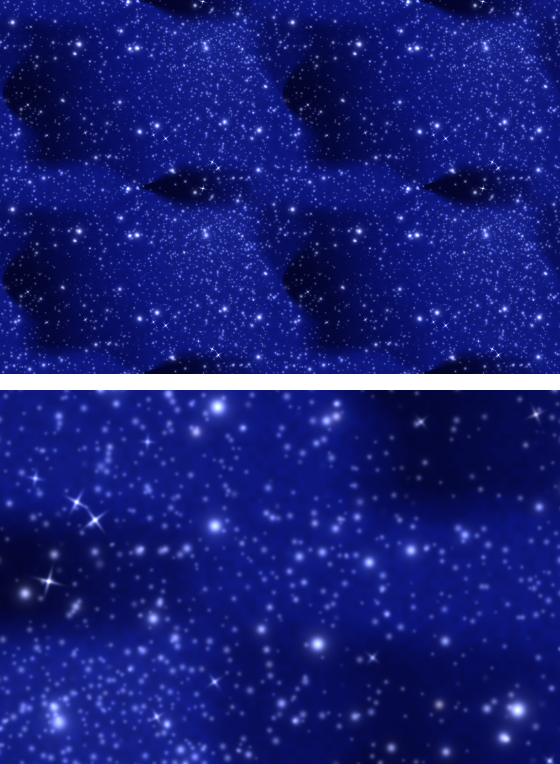
Top: the whole. Bottom: its middle third, enlarged.
Give the GLSL for this texture, as a Shadertoy shader.

```glsl
// Tiled night sky: a soft blue nebula with overlapping dark and light lobes,
// covered with wrapped cell layers of star dust, glowing stars and sparkles.
// One tile spans TILE units; all noise and star cells wrap on it.

#define REPEATS 2.0
#define TILE vec2(1.5, 1.0)
#define VOID_COLOR vec3(0.01, 0.015, 0.17)
#define DEEP_COLOR vec3(0.025, 0.045, 0.34)
#define BLUE_COLOR vec3(0.042, 0.078, 0.47)
#define HAZE_COLOR vec3(0.06, 0.07, 0.1)
#define STAR_COLOR vec3(0.76, 0.8, 0.9)
#define WARM_COLOR vec3(0.8, 0.76, 0.68)
#define LOBE_X 0.16
#define LOBE_Y 0.12
#define CLUSTER vec2(1.2, 0.82)

float hash(vec2 p) {
    return fract(sin(dot(p, vec2(127.1, 311.7))) * 43758.5);
}

// Value noise with cellsHigh cells per tile height, wrapping on the tile.
float wrappedNoise(vec2 q, float cellsHigh) {
    vec2 period = TILE * cellsHigh;
    vec2 g = q * cellsHigh, i = floor(g), f = fract(g);
    f = f * f * (3.0 - 2.0 * f);
    vec2 a = mod(i, period), b = mod(i + 1.0, period);
    return mix(mix(hash(a), hash(vec2(b.x, a.y)), f.x),
               mix(hash(vec2(a.x, b.y)), hash(b), f.x), f.y);
}

// Soft band around zero; it is fully opaque at its axis.
float band(float dist, float halfWidth) {
    return 1.0 - smoothstep(0.4 * halfWidth, 1.45 * halfWidth, abs(dist));
}

// Lobes narrow to a point where offset is zero.
float pinch(float offset) {
    return mix(0.1, 1.0, smoothstep(0.0, 0.24, abs(offset)));
}

// Nebula brightness, from 0 in the dark lobes to about 1 in the light ones.
float nebulaTone(vec2 q) {
    vec2 s = q - TILE * step(0.5 * TILE, q);
    float clouds = mix(wrappedNoise(q, 4.0), wrappedNoise(q, 10.0), 0.35);
    float wobble = 0.85 + 0.3 * clouds;

    float tone = mix(0.1, 0.9, smoothstep(0.05, 1.1, q.x + 0.25 * (q.y - 0.5)));

    // Horizontal lobes: light on the left half, dark on the right half.
    float darkTone = mix(0.08, 0.5, smoothstep(0.95, 1.4, q.x));
    float lobeTone = mix(0.85, darkTone, smoothstep(0.73, 0.77, q.x));
    tone = mix(tone, lobeTone, band(s.y, LOBE_Y * wobble * pinch(q.x - 0.75)));

    // Vertical lobes: light on the lower half, dimmer on the upper half.
    float upper = smoothstep(0.42, 0.58, q.y) * (1.0 - smoothstep(0.85, 1.0, q.y));
    lobeTone = mix(0.82, 0.45, upper);
    tone = mix(tone, lobeTone, band(s.x, LOBE_X * wobble * pinch(q.y - 0.5)));

    return clamp(tone + 0.15 * (clouds - 0.5), 0.0, 1.0);
}

// Round star with a small core and a faint halo.
float glow(vec2 d, float radius, float halo) {
    float r2 = dot(d, d) / (radius * radius);
    return exp(-r2) + halo * exp(-r2 * 0.16);
}

// Four thin arms, turned by angle.
float sparkle(vec2 d, float size, float angle) {
    float c = cos(angle), s = sin(angle);
    d = abs(mat2(c, s, -s, c) * d);
    vec2 arms = exp(-d.yx * d.yx / 0.00001 - d * d / (size * size));
    return 0.6 * (arms.x + arms.y) + 0.4 * glow(d, 0.005, 0.2);
}

// Scatters stars of one size over wrapped cells; density is the filled share.
// A halo below zero selects sparkles.
vec3 starLayer(vec2 q, float cellsHigh, float density, float radius,
               float seed, float halo) {
    vec2 cell = floor(q * cellsHigh);
    vec3 light = vec3(0.0);
    for (int y = -1; y <= 1; y++)
    for (int x = -1; x <= 1; x++) {
        vec2 id = cell + vec2(x, y);
        vec2 key = mod(id, TILE * cellsHigh) + seed;
        vec2 jitter = vec2(hash(key + 3.7), hash(key + 8.3));
        float pick = hash(key), size = hash(key + 5.1), tint = hash(key + 11.9);
        float shown = smoothstep(pick, pick + 0.06, density);
        vec2 d = q - (id + jitter) / cellsHigh;
        float r = radius * mix(0.65, 1.25, size * size);
        float shape = halo < 0.0 ? sparkle(d, r, 1.2 * tint) : glow(d, r, halo);
        vec3 color = mix(STAR_COLOR, WARM_COLOR, smoothstep(0.82, 0.95, tint));
        light += color * shape * shown * mix(0.35, 1.0, size);
    }
    return light;
}

void mainImage(out vec4 fragColor, in vec2 fragCoord) {
    vec2 q = fract(fragCoord / iResolution.xy * REPEATS) * TILE;
    float tone = nebulaTone(q);

    // Dense star cloud, measured across the tile edges.
    vec2 away = q - CLUSTER;
    away -= TILE * round(away / TILE);
    float cluster = exp(-12.0 * dot(away, away)) * tone;

    // Nebula
    vec3 color = mix(VOID_COLOR, DEEP_COLOR, smoothstep(0.0, 0.4, tone));
    color = mix(color, BLUE_COLOR, smoothstep(0.3, 0.75, tone));
    color += HAZE_COLOR * (0.25 * smoothstep(0.65, 1.0, tone) + 0.5 * cluster);
    color *= 0.92 + 0.16 * wrappedNoise(q, 80.0);

    // Stars, from dust to sparkles
    float dust = 0.14 + 0.22 * tone * tone + 0.4 * cluster;
    color += 0.4 * starLayer(q, 60.0, dust, 0.0052, 17.0, 0.03);
    color += 0.62 * starLayer(q, 28.0, 0.1 + 0.12 * tone + 0.2 * cluster, 0.0062, 131.0, 0.08);
    color += starLayer(q, 10.0, 0.36, 0.0095, 271.0, 0.2);
    color += 0.9 * starLayer(q, 6.0, 0.4, 0.016, 419.0, -1.0);

    fragColor = vec4(min(color, 1.0), 1.0);
}
```
